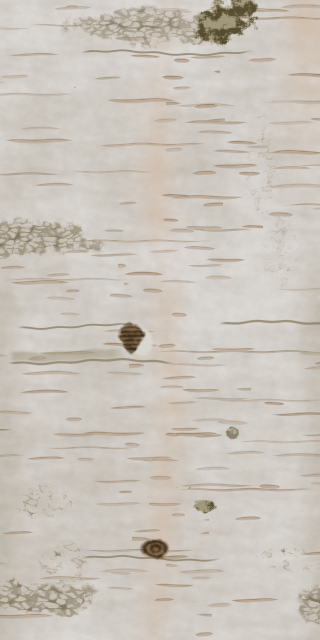
This texture is drawn by a WebGL 1 fragment shader. Its source:

```glsl
precision highp float;
uniform vec2 u_resolution;

vec3 hash3(vec2 p) {
  vec3 q = vec3(dot(p, vec2(127.1, 311.7)), dot(p, vec2(269.5, 183.3)), dot(p, vec2(419.2, 371.9)));
  return fract(sin(q) * 43758.5453);
}

// Layered, folded sines, roughly -1 to 1
float waves(vec2 p) {
  float sum = 0.0, amp = 0.5;
  for (int i = 0; i < 5; i++) {
    p = mat2(0.8, -0.6, 0.6, 0.8) * p;
    sum += amp * sin(p.x + 1.7 * sin(p.y + 0.6 * sin(p.x * 0.7)));
    p = p * 1.9 + 2.3;
    amp *= 0.6;
  }
  return sum;
}

// Cellular noise: nearest distance, and gap to the second nearest
vec2 cellular(vec2 p) {
  vec2 id = floor(p), near = vec2(8.0);
  for (int j = -1; j <= 1; j++)
    for (int i = -1; i <= 1; i++) {
      vec2 cell = id + vec2(i, j);
      float d = length(cell + hash3(cell).xy - p);
      near = d < near.x ? vec2(d, near.x) : vec2(near.x, min(near.y, d));
    }
  return vec2(near.x, near.y - near.x);
}

// Scattered horizontal slits: x is coverage, y is rim darkness
vec2 slits(vec2 p, vec2 cell, float halfLength, float thickness, float share, float seed) {
  float px = 1.0 / u_resolution.x;
  vec2 best = vec2(0.0);
  for (int j = -1; j <= 1; j++)
    for (int i = -1; i <= 1; i++) {
      vec2 id = floor(p / cell) + vec2(i, j);
      vec3 h = hash3(id + seed), k = hash3(id + seed + 57.0);
      vec2 d = p - (id + 0.15 + 0.7 * h.xy) * cell;
      d.y += 0.002 * sin(d.x * 35.0 + h.z * 30.0);
      float along = d.x / (halfLength * (0.5 + h.z));
      float inside = thickness * (0.6 + 0.6 * k.x) * (1.0 - pow(abs(along), 4.0)) - abs(d.y);
      float cover = smoothstep(-px, px, inside) * step(k.y, share) * (0.4 + 0.6 * k.z);
      float rim = 1.0 - smoothstep(0.0, thickness * 0.7, inside + 0.4 * d.y);
      if (cover > best.x) best = vec2(cover, rim);
    }
  return best;
}

float blob(vec2 p, vec2 center, vec2 radius, float wobble) {
  return 1.0 - smoothstep(0.75, 1.1, length((p - center) / radius) + wobble);
}

// Thin curved tear between two x positions
float tear(vec2 p, float y, float left, float right, float width) {
  float d = abs(p.y - y - 0.006 * sin(p.x * 13.0) - 0.002 * sin(p.x * 61.0));
  return (1.0 - smoothstep(width * 0.4, width + 0.003, d))
    * smoothstep(left, left + 0.03, p.x) * (1.0 - smoothstep(right - 0.06, right, p.x));
}

void main() {
  // x runs 0 to 1, y runs downward from the top edge
  vec2 p = vec2(gl_FragCoord.x, u_resolution.y - gl_FragCoord.y) / u_resolution.x;
  float broad = waves(p * vec2(5.0, 4.0) + 3.0);
  float mottled = waves(p * vec2(17.0, 23.0) + 9.0);
  float fibre = waves(p * vec2(13.0, 60.0));
  float grit = waves(p * 75.0 + 5.0);

  // Pale bark with grey stains
  float edge = smoothstep(0.1, 0.0, min(p.x, 1.0 - p.x)) * smoothstep(0.6, 1.0, p.y);
  float stain = 0.22 + 0.22 * broad + 0.14 * mottled + 0.12 * fibre + 0.4 * edge + 0.1 * smoothstep(0.9, 1.6, p.y);
  vec3 color = mix(vec3(0.85, 0.835, 0.82), vec3(0.73, 0.70, 0.65), clamp(stain, 0.0, 1.0));
  color += 0.012 * grit;

  // Rosy vertical streaks
  float streak = exp(-pow((p.x - 0.51 + 0.025 * sin(p.y * 4.0)) / 0.05, 2.0));
  streak += exp(-pow((p.x - 0.96) / 0.07, 2.0)) * smoothstep(0.7, 0.2, p.y);
  color = mix(color, vec3(0.83, 0.74, 0.66), streak * clamp(0.35 + 0.3 * broad + 0.2 * mottled, 0.0, 0.7));

  // Lenticels, densest near the middle, and long fine cracks
  float middle = exp(-pow((p.x - 0.56) / 0.2, 2.0));
  vec2 small = slits(p, vec2(0.15, 0.05), 0.038, 0.005, 0.15 + 0.5 * middle, 3.0);
  vec2 medium = slits(p, vec2(0.28, 0.07), 0.075, 0.0045, 0.6, 21.0);
  vec2 crack = slits(p, vec2(0.6, 0.12), 0.16, 0.0025, 0.4, 40.0);
  vec2 slit = small.x > medium.x ? small : medium;
  slit = slit.x > crack.x ? slit : crack;
  vec3 slitColor = mix(vec3(0.71, 0.62, 0.53), vec3(0.54, 0.45, 0.35), slit.y);
  color = mix(color, slitColor + 0.03 * fibre, slit.x * 0.9);

  // Rough grey scabs
  float wobble = 0.35 * mottled + 0.15 * grit;
  float scab = blob(p, vec2(0.10, 0.75), vec2(0.22, 0.05), wobble);
  scab = max(scab, blob(p, vec2(0.52, 0.09), vec2(0.26, 0.055), wobble) * 0.85);
  scab = max(scab, blob(p, vec2(0.12, 1.87), vec2(0.17, 0.05), wobble));
  scab = max(scab, blob(p, vec2(1.0, 1.89), vec2(0.08, 0.06), wobble));
  float flecks = blob(p, vec2(0.13, 1.57), vec2(0.09, 0.06), wobble);
  flecks = max(flecks, blob(p, vec2(0.20, 1.76), vec2(0.09, 0.08), wobble));
  flecks = max(flecks, blob(p, vec2(0.92, 1.75), vec2(0.12, 0.04), wobble));
  flecks = max(flecks, blob(p, vec2(0.82, 0.52), vec2(0.05, 0.16), wobble) * 0.6);
  flecks = max(flecks, blob(p, vec2(0.88, 0.78), vec2(0.06, 0.13), wobble) * 0.5);
  vec2 flake = cellular(p * vec2(32.0, 58.0) + 0.5 * mottled);
  vec3 crust = mix(vec3(0.60, 0.56, 0.48), vec3(0.77, 0.74, 0.69), smoothstep(0.05, 0.5, flake.y + 0.3 * grit));
  crust = mix(crust, vec3(0.47, 0.42, 0.33), smoothstep(0.6, 0.95, flake.x + 0.25 * fibre));
  color = mix(color, crust, scab * 0.85);
  color = mix(color, crust, flecks * smoothstep(-0.2, 0.6, grit + 0.5 * mottled) * 0.7);

  // Peeling strip with torn borders
  float strip = tear(p, 1.11, 0.02, 0.4, 0.018);
  color = mix(color, vec3(0.68, 0.65, 0.57) + 0.05 * fibre, strip * 0.65);
  float tears = max(tear(p, 1.02, 0.05, 0.42, 0.002), tear(p, 1.13, 0.02, 0.56, 0.003));
  tears = max(tears, max(tear(p, 1.01, 0.68, 1.1, 0.003), tear(p, 0.165, 0.25, 0.8, 0.002)));
  tears = max(tears, tear(p, 1.745, 0.25, 0.7, 0.002));
  color = mix(color, vec3(0.53, 0.48, 0.38), tears * 0.75);

  // Dark knots and moss, with a pale callus beside the central one
  color = mix(color, vec3(0.85, 0.84, 0.81), blob(p, vec2(0.445, 1.07), vec2(0.035, 0.05), wobble * 0.3));
  float knot = blob(p, vec2(0.413, 1.055), vec2(0.042 - 0.4 * max(p.y - 1.05, 0.0), 0.052), wobble * 0.6);
  knot = max(knot, blob(p, vec2(0.487, 1.715), vec2(0.045, 0.032), wobble * 0.3));
  float moss = blob(p, vec2(0.69, 0.075), vec2(0.10, 0.05), wobble * 1.5);
  moss = max(moss, blob(p, vec2(0.76, 0.02), vec2(0.035, 0.045), wobble));
  moss = max(moss, blob(p, vec2(0.64, 1.58), vec2(0.032, 0.017), wobble));
  moss = max(moss, blob(p, vec2(0.727, 1.35), vec2(0.02, 0.02), wobble) * 0.6);
  float ring = length((p - vec2(0.487, 1.715)) / vec2(0.045, 0.032));
  float grain = 0.5 + 0.3 * sin(ring * 15.0 + mottled) + 0.4 * grit;
  color = mix(color, mix(vec3(0.24, 0.18, 0.11), vec3(0.50, 0.40, 0.29), clamp(grain, 0.0, 1.0)), knot);
  vec3 mossColor = mix(vec3(0.30, 0.26, 0.14), vec3(0.62, 0.58, 0.46), smoothstep(-0.5, 0.6, grit + fibre));
  color = mix(color, mossColor, moss * 0.9);

  gl_FragColor = vec4(color, 1.0);
}
```
